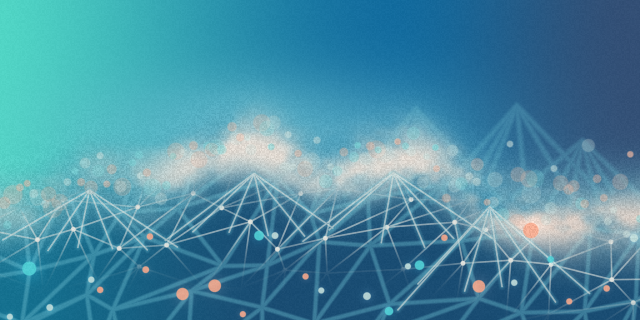
Reproduce this background procedurally as a WebGL 1 fragment shader.

```glsl
precision highp float;
uniform vec2 u_resolution;

#define MINT vec3(0.33, 0.86, 0.78)
#define BLUE vec3(0.07, 0.42, 0.62)
#define SLATE vec3(0.20, 0.31, 0.46)
#define DEEP vec3(0.10, 0.30, 0.45)
#define HAZE vec3(0.42, 0.74, 0.81)
#define PEARL vec3(0.87, 0.88, 0.86)
#define CORAL vec3(0.96, 0.66, 0.55)
#define CYAN vec3(0.32, 0.82, 0.84)
#define RIDGE_DOTS 110
#define NEAR_DOTS 26
#define GRAIN 0.07

float hash(vec2 p) {
  vec3 q = fract(p.xyx * 0.1031);
  q += dot(q, q.yzx + 33.33);
  return fract((q.x + q.y) * q.z);
}

float noise(vec2 p) {
  vec2 i = floor(p), f = fract(p);
  f = f * f * (3.0 - 2.0 * f);
  return mix(mix(hash(i), hash(i + vec2(1, 0)), f.x),
             mix(hash(i + vec2(0, 1)), hash(i + vec2(1, 1)), f.x), f.y);
}

float fbm(vec2 p) {
  float sum = 0.0, amp = 0.5;
  for (int i = 0; i < 4; i++) {
    sum += amp * noise(p);
    p = p * 2.03 + 7.1;
    amp *= 0.5;
  }
  return sum;
}

float bell(float x) { return exp(-x * x); }

// Height of the glowing ridge
float ridge(float x) {
  return 0.34 + 0.09 * bell((x - 0.29) / 0.14)
    + 0.20 * bell((x - 0.75) / 0.28) + 0.16 * bell((x - 1.28) / 0.22);
}

float segment(vec2 p, vec2 a, vec2 b) {
  vec2 ap = p - a, ab = b - a;
  return length(ap - ab * clamp(dot(ap, ab) / dot(ab, ab), 0.0, 1.0));
}

float stroke(float dist, float width, float blur) {
  return 1.0 - smoothstep(width, width + blur, dist);
}

vec2 node(vec2 cell, vec2 scale) {
  vec2 jitter = vec2(hash(cell + 11.0), hash(cell + 47.0)) - 0.5;
  return (cell + 0.5 + 0.8 * jitter) / scale;
}

// Triangulated net: x = distance to an edge, y = distance to a node
vec2 net(vec2 p, vec2 scale) {
  vec2 cell = floor(p * scale), best = vec2(1.0);
  for (int j = -1; j <= 1; j++)
    for (int i = -1; i <= 1; i++) {
      vec2 c = cell + vec2(i, j);
      vec2 a = node(c, scale), diagonal = node(c + 1.0, scale);
      float d = segment(p, a, diagonal);
      d = min(d, segment(p, a, node(c + vec2(1, 0), scale)));
      d = min(d, segment(p, a, node(c + vec2(0, 1), scale)));
      best = min(best, vec2(d, length(p - a)));
    }
  return best;
}

// Distance to rays falling from a summit
float fan(vec2 p, vec2 apex, vec2 size) {
  float d = 1.0;
  for (int i = 0; i < 6; i++) {
    float k = float(i), h = hash(vec2(k, apex.x * 50.0));
    vec2 fall = vec2(k / 2.5 - 1.0 + 0.3 * (h - 0.5), -0.65 - 0.35 * h);
    d = min(d, segment(p, apex, apex + fall * size));
  }
  return d;
}

vec3 dotColor(float h) {
  return h < 0.4 ? CORAL : (h < 0.75 ? mix(PEARL, CYAN, 0.2) : CYAN);
}

void main() {
  vec2 p = gl_FragCoord.xy / u_resolution * vec2(2.0, 1.0);
  float px = 1.0 / u_resolution.y;
  float right = smoothstep(1.2, 1.8, p.x);
  float d = p.y - ridge(p.x);
  float below = 1.0 - smoothstep(-0.08, 0.04, d);

  // Sky, horizon haze and dark foreground
  vec3 col = mix(MINT, BLUE, smoothstep(-0.2, 1.3, p.x));
  col = mix(col, SLATE, smoothstep(1.2, 2.0, p.x));
  col = mix(col, HAZE, 0.65 * bell((p.x - 0.8) / 0.6) * bell((p.y - 0.6) / 0.17));
  vec3 ground = mix(vec3(0.08, 0.44, 0.56), DEEP, smoothstep(0.0, 0.9, p.x));
  col = mix(col, ground, 1.0 - smoothstep(-0.14, 0.16, d));

  // Blurred net and distant summits
  vec2 soft = net(p + vec2(0.07, 0.03), vec2(5.0, 6.0));
  col = mix(col, HAZE, 0.42 * below * stroke(soft.x, 0.002, 0.009));
  float far = min(fan(p, vec2(1.30, 0.66), vec2(0.24, 0.3)),
                  fan(p, vec2(1.615, 0.67), vec2(0.28, 0.34)));
  far = min(far, fan(p, vec2(1.82, 0.56), vec2(0.2, 0.24)));
  col = mix(col, HAZE, 0.3 * stroke(far, 0.0, 0.016));

  // Luminous cloud along the ridge
  float cloud = fbm(p * vec2(6.0, 8.0));
  col = mix(col, HAZE, mix(0.35, 0.62, smoothstep(0.1, 0.6, p.x)) * bell(d / 0.13));
  float core = bell((d + 0.04 * right) / (0.06 + 0.05 * cloud)) * smoothstep(0.15, 0.65, cloud);
  vec3 glow = mix(PEARL, CORAL, 0.12 + 0.15 * right);
  col = mix(col, glow, core * mix(0.45, 1.0, smoothstep(0.3, 0.7, p.x)));

  // Bokeh scattered around the ridge
  for (int i = 0; i < RIDGE_DOTS; i++) {
    float k = float(i), h = hash(vec2(k, 3.0)), size = hash(vec2(k, 17.0));
    float x = 2.0 * (k + h) / float(RIDGE_DOTS);
    float wide = smoothstep(1.15, 1.7, x);
    float lift = hash(vec2(k, 29.0)) + hash(vec2(k, 41.0)) - 1.0;
    vec2 center = vec2(x, ridge(x) + 0.015 + 0.05 * wide + lift * mix(0.1, 0.2, wide));
    float r = mix(0.009, 0.03, size * size);
    float disc = stroke(length(p - center), r - 0.002, 0.003 + px);
    vec3 tint = mix(dotColor(hash(vec2(k, 53.0))), PEARL, 0.3);
    col = mix(col, tint, disc * mix(0.75, 0.22, sqrt(size)));
  }

  // Sharp net with summits in focus
  vec2 fine = net(p + vec2(0.0, 0.05), vec2(6.0, 8.0));
  float focus = bell((p.y - 0.29 + 0.14 * right) / 0.1) * below;
  col = mix(col, PEARL, 0.6 * focus * stroke(fine.x, 0.0006, 1.3 * px));
  col = mix(col, PEARL, below * smoothstep(0.1, 0.5, focus) * stroke(fine.y, 0.005, 0.002 + px));
  float near = min(fan(p, vec2(0.28, 0.406), vec2(0.26, 0.2)),
                   fan(p, vec2(0.794, 0.458), vec2(0.28, 0.25)));
  near = min(near, fan(p, vec2(1.23, 0.46), vec2(0.3, 0.24)));
  near = min(near, fan(p, vec2(1.53, 0.354), vec2(0.32, 0.34)));
  col = mix(col, HAZE, 0.35 * stroke(near, 0.0, 0.014));
  col = mix(col, PEARL, 0.6 * stroke(near, 0.0006, 1.3 * px));

  // Bright dots in the foreground
  for (int i = 0; i < NEAR_DOTS; i++) {
    float k = float(i), size = hash(vec2(k, 71.0));
    vec2 center = vec2(2.0 * (k + hash(vec2(k, 83.0))) / float(NEAR_DOTS),
                       0.01 + 0.27 * hash(vec2(k, 97.0)));
    float dist = length(p - center), r = mix(0.007, 0.022, size * size * size);
    vec3 tint = dotColor(hash(vec2(k, 109.0)));
    col += tint * 0.1 * bell(dist / (2.0 * r));
    col = mix(col, tint, 0.9 * stroke(dist, r, 0.002 + px));
  }

  // Grain, strongest in the cloud
  float speck = hash(floor(p * 256.0)) - 0.5;
  col += speck * GRAIN * (0.3 + bell(d / 0.15));
  gl_FragColor = vec4(clamp(col, 0.0, 1.0), 1.0);
}
```
